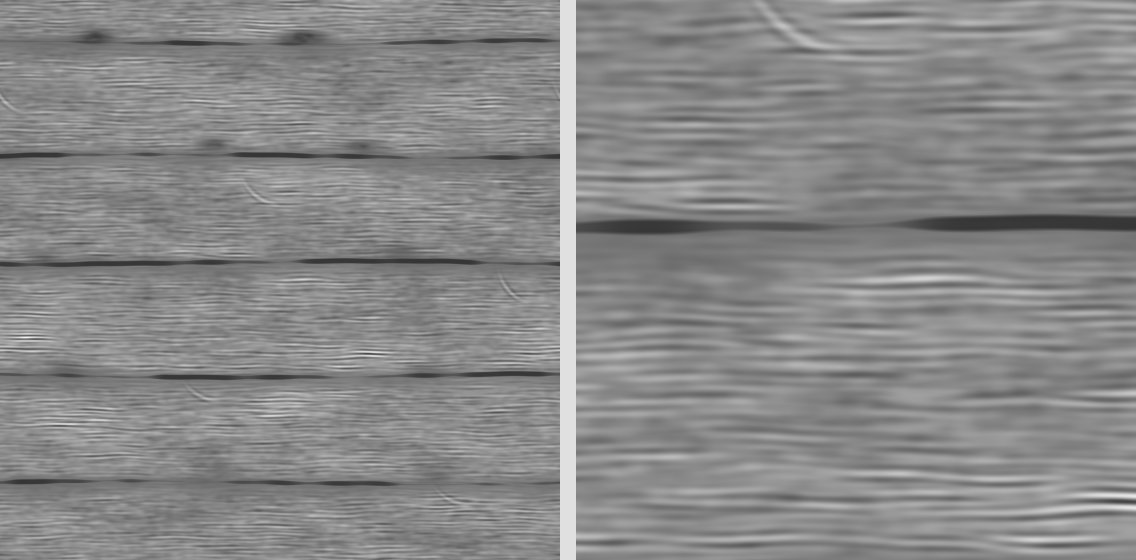
Left, the full canvas; right, a detail of the centre.
Give the GLSL for this texture, as a three.js fragment shader.

```glsl
varying vec2 vUv;

const float TAU = 6.2831853;
const int SEAMS = 5;
const vec3 WOOD = vec3(0.55);
const vec3 GAP = vec3(0.19);
const vec3 KNOT = vec3(0.2);

float hash(vec2 p) {
  return fract(sin(dot(p, vec2(127.1, 311.7))) * 43758.5);
}

// Cellular noise: signed soft blobs, rippled across the grain, wrapping at the edges
float streaks(vec2 uv, vec2 cells, float ripple, float seed) {
  vec2 p = uv * cells;
  vec2 base = floor(p);
  float sum = 0.0;
  for (int j = -1; j <= 1; j++) {
    for (int i = -1; i <= 1; i++) {
      vec2 cell = base + vec2(float(i), float(j));
      vec2 id = mod(cell, cells) + seed;
      vec2 offset = cell + vec2(hash(id), hash(id + 17.3)) - p;
      float falloff = max(0.0, 1.0 - dot(offset, offset));
      float weight = 2.0 * hash(id + 41.9) - 1.0;
      sum += weight * falloff * falloff * cos(TAU * ripple * offset.y);
    }
  }
  return sum;
}

// Layered sines that repeat across the canvas
float waves(float x, float phase) {
  return 0.5 * sin(TAU * 2.0 * x + phase * 2.3)
       + 0.3 * sin(TAU * 5.0 * x + phase * 4.1)
       + 0.2 * sin(TAU * 11.0 * x + phase * 7.7);
}

float wrapOffset(float x, float center) {
  return fract(x - center + 0.5) - 0.5;
}

float seamHeight(float x, float id) {
  float level = 0.135 + 0.1965 * id + 0.003 * cos(0.5 * TAU * id);
  return level + 0.003 * sin(TAU * x + id * 2.0) + 0.0015 * waves(x, id);
}

// Smooth worn strip, wider below the seam than above it
float wornStrip(float d, float below, float above) {
  return smoothstep(-below, -0.005, d) * (1.0 - smoothstep(0.0, above, d));
}

// Open crack whose width and depth change along the seam
float crack(float x, float d, float id) {
  float bias = 0.55 - 0.27 * abs(id - 2.0);
  float opening = smoothstep(-0.6, 0.85, waves(x, id + 3.0) + bias);
  float halfWidth = mix(0.0008, 0.0042, opening);
  float line = 1.0 - smoothstep(halfWidth - 0.0015, halfWidth + 0.002, abs(d));
  float shadow = 0.22 * exp(-abs(d) / 0.007);
  return max(line * mix(0.25, 0.92, opening), shadow * mix(0.5, 1.0, opening));
}

float knot(vec2 offset, vec2 radius) {
  vec2 q = offset / radius;
  return exp(-dot(q, q));
}

// Bent pale ridges with darker flanks
float scar(vec2 offset, float angle, float size) {
  float c = cos(angle);
  float s = sin(angle);
  vec2 q = vec2(c * offset.x + s * offset.y, c * offset.y - s * offset.x) / size;
  float across = (q.y - 0.18 * q.x * q.x) / 0.2;
  return cos(across * 2.6) * exp(-0.5 * across * across - q.x * q.x);
}

void main() {
  vec2 uv = vUv;
  float band = 0.0;
  float gap = 0.0;
  float stain = 0.0;
  float ridge = 0.0;

  // Seams with their knots and scars
  for (int i = 0; i < SEAMS; i++) {
    float id = float(i);
    float d = uv.y - seamHeight(uv.x, id);
    band = max(band, wornStrip(d, 0.04, 0.018));
    gap = max(gap, crack(uv.x, d, id));

    for (int k = 0; k < 2; k++) {
      float side = float(k);
      float center = mix(0.2 + 0.19 * cos(id * 2.0), 0.78 - 0.015 * id * id, side);
      float lift = 0.01 + 0.016 * hash(vec2(id, side + 5.0));
      vec2 radius = vec2(mix(0.022, 0.042, hash(vec2(id, side + 9.0))), 0.012);
      vec2 offset = vec2(wrapOffset(uv.x, center), d - lift);
      stain = max(stain, (0.25 + 0.036 * id * id) * knot(offset, radius));
    }

    vec2 scarOffset = vec2(wrapOffset(uv.x, 0.81 + 0.55 * id), d + 0.03 + 0.005 * id * id);
    ridge += scar(scarOffset, -0.3 - 0.5 * hash(vec2(id, 2.0)), 0.026);
  }

  // Rippled grain, uneven between patches and worn smooth beside the seams
  vec2 bent = uv + vec2(0.0, 0.002 * waves(uv.x, uv.y * 6.0));
  float patches = streaks(uv, vec2(7.0, 22.0), 0.0, 3.0);
  float lines = streaks(bent, vec2(17.0, 96.0), 1.35, 11.0);
  float fibres = streaks(bent, vec2(30.0, 250.0), 0.0, 23.0);
  float speckle = streaks(uv, vec2(80.0, 180.0), 0.0, 37.0);
  float grain = 0.12 * (1.0 + 0.6 * patches) * lines + 0.065 * fibres + 0.04 * speckle;

  vec3 color = WOOD + grain * (1.0 - 0.75 * band) + 0.042 * patches - 0.06 * band;
  color += 0.13 * ridge;
  color = mix(color, KNOT, clamp(stain * (1.0 + 0.3 * speckle), 0.0, 1.0));
  color = mix(color, GAP, gap);
  gl_FragColor = vec4(clamp(color, 0.0, 1.0), 1.0);
}
```
